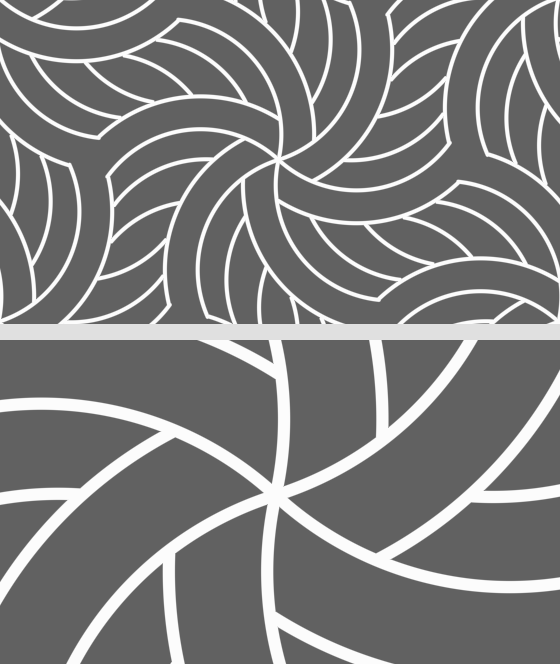
Top: the whole. Bottom: its middle third, enlarged.
Give the GLSL for this pattern, as a Shadertoy shader.

```glsl
// Interlocking six-armed pinwheels of white arcs on grey, on a triangular lattice.

const vec3 GROUND_COLOR = vec3(0.38);
const vec3 LINE_COLOR = vec3(0.99);
const float HALF_WIDTH = 0.0063;          // half line width, in canvas heights
const float RADIUS = 0.356;               // arm arc radius
const float BAND = 0.1014;                // width of the band along each arm
const float ARM_BEARING = 167.3;          // direction from hub to arm arc center
const vec2 HUB_OFFSET = vec2(-0.0045, 0.0068);
const vec2 LONG_RIB_CENTER = vec2(-0.419, 0.017);
const vec2 SHORT_RIB_CENTER = vec2(-0.543, -0.028);
// Angular spans of the arcs: start and end in degrees
const vec2 ARM_SPAN = vec2(-12.7, 84.0);
const vec2 EDGE_SPAN = vec2(-2.7, 73.6);
const vec2 LONG_RIB_SPAN = vec2(26.5, 83.0);
const vec2 SHORT_RIB_SPAN = vec2(39.3, 79.3);
const float SQRT3 = 1.7320508;

vec2 polar(float angle) {
    return vec2(cos(angle), sin(angle));
}

// Distance to a circular arc
float arcDistance(vec2 p, vec2 center, float radius, vec2 span) {
    vec2 angles = radians(span);
    vec2 axis = polar(0.5 * (angles.x + angles.y));
    float halfAngle = 0.5 * (angles.y - angles.x);
    vec2 q = p - center;
    q = vec2(dot(q, axis), abs(dot(q, vec2(-axis.y, axis.x))));
    return atan(q.y, q.x) < halfAngle
        ? abs(length(q) - radius)
        : length(q - radius * polar(halfAngle));
}

// One arm, its band edge and the two ribs beneath it
float armDistance(vec2 p) {
    vec2 center = RADIUS * polar(radians(ARM_BEARING));
    float d = arcDistance(p, center, RADIUS, ARM_SPAN);
    d = min(d, arcDistance(p, center, RADIUS + BAND, EDGE_SPAN));
    d = min(d, arcDistance(p, LONG_RIB_CENTER, RADIUS, LONG_RIB_SPAN));
    return min(d, arcDistance(p, SHORT_RIB_CENTER, RADIUS, SHORT_RIB_SPAN));
}

// Six arms turned about the hub
float pinwheelDistance(vec2 p) {
    mat2 sixthTurn = mat2(0.5, 0.5 * SQRT3, -0.5 * SQRT3, 0.5);
    float d = 1e3;
    for (int i = 0; i < 6; i++) {
        d = min(d, armDistance(p));
        p = sixthTurn * p;
    }
    return d;
}

// Nearest line among the pinwheels at the corners of the lattice cell
float patternDistance(vec2 p) {
    vec2 cell = floor(vec2(2.0 * p.x / SQRT3, p.y - p.x / SQRT3));
    float d = 1e3;
    for (int i = 0; i < 2; i++) {
        for (int j = 0; j < 2; j++) {
            vec2 node = cell + vec2(i, j);
            vec2 hub = vec2(0.5 * SQRT3 * node.x, 0.5 * node.x + node.y);
            d = min(d, pinwheelDistance(p - hub));
        }
    }
    return d;
}

void mainImage(out vec4 fragColor, in vec2 fragCoord) {
    // One canvas is exactly one lattice period in each direction
    vec2 p = fragCoord / iResolution.xy * vec2(SQRT3, 1.0) - HUB_OFFSET;
    float pixel = 1.0 / iResolution.y;
    float d = patternDistance(p) - HALF_WIDTH;
    float line = 1.0 - smoothstep(-0.8 * pixel, 0.8 * pixel, d);
    fragColor = vec4(mix(GROUND_COLOR, LINE_COLOR, line), 1.0);
}
```
